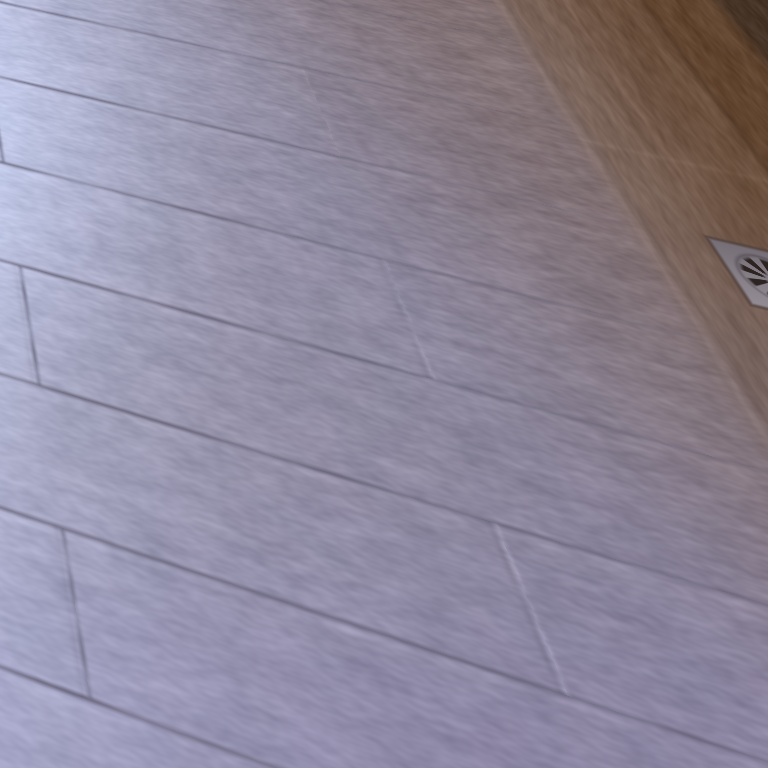
This texture is drawn by a Shadertoy shader. Its source:

```glsl
float hash(vec2 p) {
    return fract(sin(dot(p, vec2(127.1, 311.7))) * 43758.5);
}

vec2 gradientAt(vec2 cell) {
    float angle = 6.2832 * hash(cell);
    return vec2(cos(angle), sin(angle));
}

float gradientNoise(vec2 p) {
    vec2 i = floor(p), f = fract(p);
    vec2 u = f * f * f * (f * (f * 6.0 - 15.0) + 10.0);
    vec2 e = vec2(1.0, 0.0);
    float low = mix(dot(gradientAt(i), f), dot(gradientAt(i + e), f - e), u.x);
    float high = mix(dot(gradientAt(i + e.yx), f - e.yx), dot(gradientAt(i + 1.0), f - 1.0), u.x);
    return mix(low, high, u.y);
}

// Streaks along the boards, finer with each octave
float woodGrain(vec2 p) {
    float sum = 0.0;
    vec2 scale = vec2(1.3, 7.0);
    for (int i = 0; i < 4; i++) {
        sum += gradientNoise(p * scale + float(i) * 17.3);
        scale *= vec2(1.9, 1.7);
    }
    return sum;
}

float band(float d, float halfWidth, float blur) {
    return 1.0 - smoothstep(halfWidth - blur, halfWidth + blur, abs(d));
}

// Floor plane in perspective: x runs along the boards, y counts the rows
vec2 floorPlane(vec2 p) {
    float depth = 0.0913 + 0.061 * p.y + 0.0025 * p.x;
    return vec2(p.x + 0.030 - 0.162 * p.y, p.y - 0.0026 - 0.218 * p.x) / depth;
}

vec3 tiledFloor(vec2 p, vec2 plane, vec2 blur) {
    float row = floor(plane.y);
    float along = plane.x - 4.2 * (1.0 - mod(row, 2.0));
    float board = floor(along / 8.4);
    float tone = hash(vec2(row, board)) - 0.5;

    // Window sheen on the left, warm reflection at the upper right
    vec2 glare = (p - vec2(0.02, 0.2)) * vec2(5.0, 4.5);
    float sheen = exp(-p.x * (3.9 - 1.7 * p.y)) * (0.88 - 0.3 * p.y) + 0.28 * exp(-dot(glare, glare));
    vec3 color = mix(vec3(0.525, 0.498, 0.578), vec3(0.74, 0.765, 0.885), sheen);
    float warmth = smoothstep(0.15, 0.65, p.x - 0.85 * p.y);
    color = mix(color, vec3(0.50, 0.43, 0.43), 0.9 * warmth);
    color.b += 0.03 * smoothstep(0.5, 1.0, p.y);
    color += 0.012 * tone;
    color += 0.036 * woodGrain(plane + vec2(row * 7.1 + board * 3.7, 0.0));
    color += 0.025 * gradientNoise(plane * vec2(2.0, 2.5)) * vec3(1.0, 0.7, 0.8);

    // Grooves between rows, broken and fading away from the window
    float rowOffset = fract(plane.y + 0.5) - 0.5;
    float strength = clamp(0.85 - 1.15 * p.x + 0.95 * p.y, 0.15, 0.85);
    strength *= clamp(0.9 + 0.8 * gradientNoise(plane * vec2(1.3, 0.7)), 0.3, 1.1);
    color += 0.03 * strength * band(rowOffset - 0.05, 0.02, blur.y + 0.015);
    color = mix(color, vec3(0.36, 0.345, 0.42), 0.85 * strength * band(rowOffset, 0.012, blur.y + 0.014));

    // Staggered end joints, dark at the left and pale further right
    float jointOffset = (fract(along / 8.4 + 0.5) - 0.5) * 8.4;
    float pale = smoothstep(0.1, 0.35, p.x);
    vec3 joint = mix(vec3(0.44, 0.44, 0.53), color + 0.07, pale);
    float visible = mix(0.8, 0.2 + 0.8 * smoothstep(0.1, 0.85, p.y), pale);
    visible *= clamp(0.85 + 1.2 * gradientNoise(plane.yy * 3.0 + row), 0.2, 1.1);
    color *= 1.0 - 0.08 * visible * band(jointOffset + 0.06, 0.02, blur.x + 0.03);
    return mix(color, joint, visible * band(jointOffset, 0.02, blur.x + 0.02));
}

vec3 woodBorder(vec2 p, vec2 plane, vec2 blur) {
    vec3 color = mix(vec3(0.49, 0.405, 0.37), vec3(0.42, 0.315, 0.245), smoothstep(7.2, 8.9, plane.x));
    color = mix(color, vec3(0.47, 0.40, 0.395), 0.8 * smoothstep(0.25, 0.6, p.y));
    // Darker skirting steps beyond the border
    color = mix(color, vec3(0.38, 0.27, 0.185), smoothstep(9.1, 9.4, plane.x));
    color = mix(color, vec3(0.27, 0.20, 0.15), smoothstep(10.1, 10.45, plane.x));
    color += 0.034 * woodGrain(plane.yx * vec2(1.0, 0.7) + 31.0);
    color = mix(color, vec3(0.27, 0.19, 0.13), 0.5 * band(plane.x - 9.27, 0.02, blur.x + 0.04));
    color += 0.03 * band(plane.x - 8.2, 0.02, blur.x + 0.03);
    float nearFloor = 1.0 - step(9.27, plane.x);
    return color + 0.025 * nearFloor * band(plane.y - 0.14, 0.02, blur.y + 0.02);
}

// Square metal drain with a ring of radial slots
vec3 addDrain(vec3 color, vec2 plane, vec2 blur) {
    vec2 q = (plane - vec2(8.43, 1.236)) / vec2(0.42, 0.295);
    float soft = max(blur.x / 0.42, blur.y / 0.295) + 0.04;
    float edge = max(abs(q.x), abs(q.y));
    float radius = length(q);
    float slots = smoothstep(-0.4, 0.4, cos(9.0 * atan(q.y, q.x)));
    slots *= band(radius - 0.43, 0.23, soft);
    vec3 metal = vec3(0.52, 0.49, 0.52) + 0.06 * q.y;
    metal -= 0.12 * band(radius - 0.74, 0.03, soft);
    metal = mix(metal, vec3(0.17, 0.14, 0.13), slots);
    color = mix(color, vec3(0.30, 0.24, 0.22), band(edge, 1.05, soft));
    return mix(color, metal, band(edge, 0.98, soft));
}

void mainImage(out vec4 fragColor, in vec2 fragCoord) {
    vec2 p = fragCoord / iResolution.xy;
    p.y = 1.0 - p.y;
    vec2 plane = floorPlane(p);
    vec2 blur = 0.7 * fwidth(plane);

    // Floor blends gently into the border along a worn seam
    vec3 color = tiledFloor(p, plane, blur);
    float seam = plane.x - 7.28;
    color = mix(color, woodBorder(p, plane, blur), smoothstep(-0.25, 0.25, seam));
    color += 0.035 * band(seam, 0.03, blur.x + 0.04);
    color *= 1.0 - 0.06 * band(seam - 0.12, 0.03, blur.x + 0.04);
    color = addDrain(color, plane, blur);
    fragColor = vec4(clamp(color, 0.0, 1.0), 1.0);
}
```
